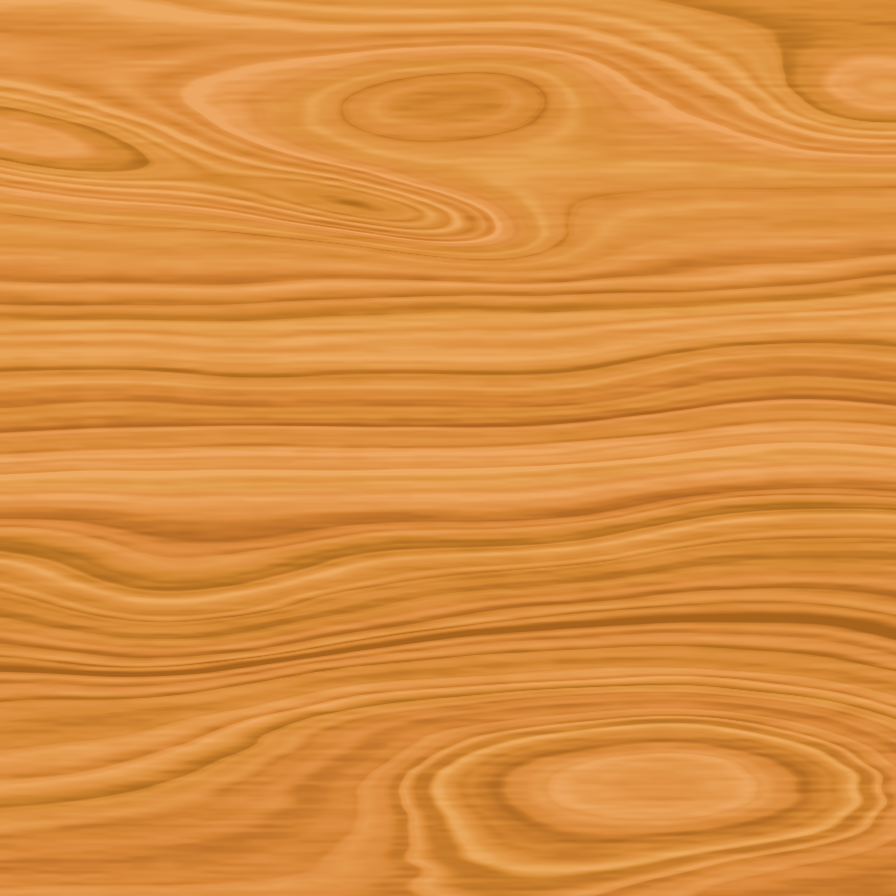
This texture is drawn by a three.js fragment shader. Its source:

```glsl
// Polished honey-coloured wood with flowing horizontal grain and oval knots.
varying vec2 vUv;

float hash(vec2 p) {
  return fract(sin(dot(p, vec2(127.1, 311.7))) * 43758.55);
}

// Smooth value noise from 0 to 1.
float noise(vec2 p) {
  vec2 cell = floor(p);
  vec2 f = fract(p);
  f = f * f * f * (f * (f * 6.0 - 15.0) + 10.0);
  float low = mix(hash(cell), hash(cell + vec2(1.0, 0.0)), f.x);
  float high = mix(hash(cell + vec2(0.0, 1.0)), hash(cell + vec2(1.0, 1.0)), f.x);
  return mix(low, high, f.y);
}

float layerNoise(float depth, float seed) {
  float cell = floor(depth);
  float f = smoothstep(0.0, 1.0, fract(depth));
  return mix(hash(vec2(cell, seed)), hash(vec2(cell + 1.0, seed)), f);
}

// Soft oval swelling; tilt shears its long axis.
float knot(vec2 p, vec2 center, vec2 radius, float tilt) {
  vec2 d = p - center;
  d.y += tilt * d.x;
  d /= radius;
  return exp(-dot(d, d));
}

// Depth through the growth layers: its contours are the grain lines.
float growthDepth(vec2 p) {
  vec2 q = p + 0.04 * (vec2(noise(p * vec2(5.0, 9.0) + 3.7),
                            0.5 * noise(p * vec2(4.0, 6.0) + 21.3)) - 0.3);
  float depth = q.y + 0.07 * sin(8.5 * (q.y - 0.5));
  depth -= 0.21 * knot(q, vec2(0.78, 0.13), vec2(0.34, 0.10), 0.0);
  depth += 0.08 * knot(q, vec2(0.18, 0.34), vec2(0.22, 0.10), 0.0);
  depth += 0.14 * knot(q, vec2(0.04, 0.84), vec2(0.22, 0.055), 0.15);
  depth += 0.14 * knot(q, vec2(0.43, 0.76), vec2(0.18, 0.040), 0.20);
  depth -= 0.09 * knot(q, vec2(0.53, 0.89), vec2(0.17, 0.055), 0.0);
  depth += 0.10 * knot(q, vec2(1.00, 0.88), vec2(0.14, 0.060), 0.0);
  depth += 0.065 * (noise(p * vec2(2.0, 5.0) + 8.1) - 0.5);
  depth += 0.024 * (noise(p * vec2(4.0, 11.0) + 41.6) - 0.5);
  depth += 0.0045 * (noise(p * vec2(6.0, 65.0) + 5.2) - 0.5);
  return depth;
}

// Late-wood line: pale rim, crisp dark edge, then a slow fade.
float vein(float depth, float seed) {
  float cell = floor(depth);
  float f = fract(depth);
  float strength = pow(hash(vec2(cell, seed)), 2.0);
  float nextStrength = pow(hash(vec2(cell + 1.0, seed)), 2.0);
  float dark = smoothstep(0.0, 0.12, f) * (1.0 - smoothstep(0.12, 0.6, f));
  float rim = smoothstep(0.55, 0.88, f) * (1.0 - smoothstep(0.88, 1.0, f));
  return strength * dark - 0.5 * nextStrength * rim;
}

// Growth-layer brightness, mostly from narrow layers.
float grainTone(float depth) {
  float tone = 0.56;
  float frequency = 17.0;
  float weight = 0.17;
  for (int i = 0; i < 4; i++) {
    tone += weight * (layerNoise(depth * frequency, 11.0 + 7.0 * float(i)) - 0.5);
    frequency *= 2.1;
    weight *= 1.16;
  }
  return tone - 0.36 * vein(depth * 25.0, 53.0) - 0.27 * vein(depth * 54.0, 71.0);
}

// Fine streaks and faint short pores along the wood.
float fibre(vec2 p) {
  float streak = noise(p * vec2(11.0, 230.0) + 17.0) - 0.5;
  float fleck = noise(p * vec2(38.0, 260.0) + 61.0) - 0.5;
  return 0.13 * streak + 0.08 * fleck;
}

float between(float low, float high, float value) {
  return clamp((value - low) / (high - low), 0.0, 1.0);
}

vec3 woodColor(float tone) {
  vec3 color = vec3(0.66, 0.39, 0.11);
  color = mix(color, vec3(0.71, 0.43, 0.14), between(0.10, 0.24, tone));
  color = mix(color, vec3(0.78, 0.48, 0.17), between(0.24, 0.35, tone));
  color = mix(color, vec3(0.84, 0.53, 0.20), between(0.35, 0.44, tone));
  color = mix(color, vec3(0.87, 0.56, 0.25), between(0.44, 0.53, tone));
  color = mix(color, vec3(0.89, 0.60, 0.29), between(0.53, 0.65, tone));
  color = mix(color, vec3(0.93, 0.66, 0.38), between(0.65, 0.82, tone));
  return color;
}

void main() {
  float depth = growthDepth(vUv);
  float tone = grainTone(depth) + fibre(vUv);

  // Two knots have darker hearts.
  tone -= 0.12 * knot(vUv, vec2(0.53, 0.89), vec2(0.12, 0.04), 0.0);
  tone -= 0.12 * knot(vUv, vec2(0.40, 0.76), vec2(0.15, 0.04), 0.2);
  vec3 color = woodColor(tone);

  // Layers drift between golden and reddish hues.
  float warmth = layerNoise(depth * 43.0, 97.0) - 0.5;
  color += warmth * vec3(0.010, -0.018, 0.016);

  gl_FragColor = vec4(color, 1.0);
}
```
